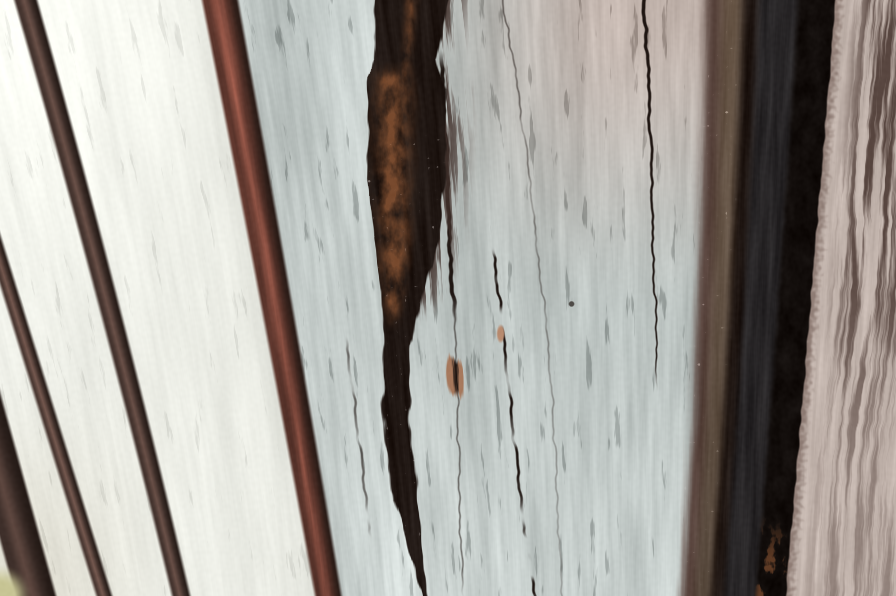
Write a WebGL 1 fragment shader that draws this texture.

```glsl
precision highp float;
// Weathered painted boards: pale planks, slanting grooves, a rotten cavity,
// fine cracks, and a dark post with a gap on the right. Edges are curves x(d),
// d being depth below the top; gradient noise adds the grain.
uniform vec2 u_resolution;

const vec3 PALE = vec3(0.93, 0.935, 0.905);
const vec3 PAINT = vec3(0.735, 0.765, 0.755);
const vec3 PINK = vec3(0.76, 0.705, 0.675);
const vec3 RED_WOOD = vec3(0.50, 0.29, 0.24);
const vec3 BROWN = vec3(0.37, 0.28, 0.25);
const vec3 RUST = vec3(0.47, 0.29, 0.18);
const vec3 DARK = vec3(0.12, 0.085, 0.07);
const vec3 POST = vec3(0.155, 0.145, 0.15);
const float GRAIN = 0.065;
const float WOBBLE = 0.005;

vec2 gradientAt(vec2 cell) {
  float h = 6.2832 * fract(sin(dot(cell, vec2(127.1, 311.7))) * 4375.5);
  return vec2(cos(h), sin(h));
}

float noise(vec2 p) {
  vec2 i = floor(p), f = fract(p), e = vec2(0.0, 1.0);
  vec2 u = f * f * (3.0 - 2.0 * f);
  float low = mix(dot(gradientAt(i), f), dot(gradientAt(i + e.yx), f - e.yx), u.x);
  float high = mix(dot(gradientAt(i + e), f - e), dot(gradientAt(i + 1.0), f - 1.0), u.x);
  return mix(low, high, u.y);
}

float fbm(vec2 p) {
  float sum = 0.0, amp = 1.0;
  for (int i = 0; i < 4; i++) {
    sum += amp * noise(p);
    p = p * 2.03 + 7.3;
    amp *= 0.5;
  }
  return sum;
}

float ramp(float a, float b, float v) { return clamp((v - a) / (b - a), 0.0, 1.0); }
float fall(float a, float b, float v) { return 1.0 - smoothstep(a, b, v); }
float band(float x, float w, float soft) { return fall(w - soft, w + soft, abs(x)); }
float span(float a, float b, float d) {
  return smoothstep(a - 0.02, a + 0.02, d) * fall(b - 0.03, b + 0.03, d);
}

// Rounded groove: lit left flank, dark right flank
vec3 groove(vec3 col, float x, float w, vec3 wood) {
  vec3 c = wood * (0.72 + 0.4 * band(x / w + 0.15, 0.25, 0.35));
  c = mix(c, DARK, 0.8 * smoothstep(0.15, 0.9, x / w));
  return mix(col, c, band(x, w, 0.004));
}

vec3 crack(vec3 col, float x, float w, float strength) {
  return mix(col, DARK, strength * band(x, w, max(1.0 / u_resolution.y, 0.0012)));
}

void main() {
  vec2 p = gl_FragCoord.xy / u_resolution.y;
  float x = p.x, d = 1.0 - p.y, dd = d * d;
  float fan = x - mix(0.27, -0.1, x / 1.5) * d;
  float fine = fbm(vec2(fan * 75.0, d * 5.0));
  float broad = fbm(vec2(fan * 14.0, d * 2.5));
  float rot = fbm(p * vec2(42.0, 24.0));
  float speck = noise(p * 130.0);
  float glint = 0.3 * smoothstep(0.45, 0.65, speck);

  // Painted planks
  float redX = 0.369 + 0.19 * d - 0.008 * dd;
  float onPanel = smoothstep(-0.01, 0.01, x - redX);
  vec3 left = PALE + 0.07 * fall(0.0, 0.5, length(vec2(x, d * 0.7)));
  left = mix(left, vec3(0.86, 0.84, 0.78), 0.6 * smoothstep(0.6, 1.0, d) * fall(0.0, 0.35, x));
  left -= 0.06 * fall(0.0, 0.08, redX - x);
  vec3 panel = mix(PAINT, PINK, smoothstep(0.65, 1.05, x) * fall(0.0, 0.55, d));
  panel += 0.05 * smoothstep(0.4, 1.0, d) + 0.06 * band(x - 0.57 - 0.1 * d, 0.04, 0.06);
  vec3 col = mix(left, panel, onPanel);
  float flecks = smoothstep(0.35, 0.6, fbm(vec2(fan * 55.0, d * 9.0) + 31.0));
  col += (fine * GRAIN + broad * 0.08 - flecks * 0.16) * mix(0.45, 1.0, onPanel);

  // Left grooves
  col = groove(col, x - 0.043 - 0.285 * d + 0.024 * dd, 0.019 - 0.004 * d, BROWN);
  col = groove(col, x + 0.135 - 0.31 * d, 0.013, BROWN * 1.1);
  col = groove(col, x + 0.215 - 0.275 * d, 0.034, BROWN * 0.9);
  col = mix(col, vec3(0.78, 0.77, 0.58), fall(0.02, 0.055, length(p)));
  col = groove(col, x - redX, 0.03 - 0.008 * d, RED_WOOD * (1.05 - 0.15 * d + 0.2 * fine));

  // Cracks
  float cx = x - WOBBLE * (noise(vec2(d * 22.0, 3.3)) + 0.6 * noise(vec2(d * 70.0, 9.3)));
  float gaps = smoothstep(-0.25, 0.15, noise(vec2(d * 26.0, 17.4)));
  float e = d - 0.41;
  float mainX = cx - 0.732 - 0.07 * d + 0.027 * dd;
  col = crack(col, mainX, 0.0033, span(0.1, 0.52, d));
  col = crack(col, mainX, 0.0013, 0.55 * span(0.5, 0.98, d));
  col = crack(col, cx - 0.843 - 0.175 * d + 0.077 * dd, 0.0014, 0.25 + 0.3 * gaps * p.y);
  col = crack(col, cx - 1.08 - 0.055 * d + 0.034 * dd, 0.003 - 0.003 * d, span(-0.1, 0.63, d));
  col = crack(col, cx - 0.829 - 0.09 * e - 0.04 * e * e, 0.0022, gaps * span(0.41, 1.1, d));
  col = crack(col, cx - 0.506 - 0.13 * d, 0.002, 0.6 * gaps * span(0.58, 0.89, d));

  // Worn spots
  float knot = length(vec2(x - 0.7 - 0.1 * d, (d - 0.631) * 0.42)) + 0.008 * fine;
  col = mix(col, mix(RUST + 0.18, DARK, smoothstep(0.0, 0.5, fine)), fall(0.012, 0.017, knot));
  col = mix(col, RUST + 0.25, fall(0.004, 0.008, length(vec2(x - 0.84, (d - 0.56) * 0.45))));
  col = mix(col, DARK, 0.7 * fall(0.003, 0.006, length(vec2(x - 0.959, d - 0.51))));

  // Rotten cavity with a streaked right fringe
  float lo = 0.631 - 0.014 * ramp(0.1, 0.13, d) + 0.026 * ramp(0.3, 0.56, d)
    + 0.02 * ramp(0.7, 0.86, d) + 0.045 * ramp(0.84, 1.0, d);
  float hi = 0.752 - 0.02 * ramp(0.0, 0.1, d) + 0.017 * ramp(0.1, 0.15, d)
    - 0.012 * ramp(0.25, 0.4, d) - 0.05 * ramp(0.4, 0.58, d) + 0.029 * ramp(0.69, 1.0, d);
  float fringe = fall(0.0, 0.06, x - hi) * step(lo, x) * span(-0.1, 0.52, d);
  col = mix(col, BROWN * 0.7, 0.85 * fringe * smoothstep(0.05, 0.4, fine + 0.25 * fringe));
  float ragged = 0.006 * noise(p * 29.0) + 0.004 * fine;
  float cavity = smoothstep(-0.002, 0.002, min(x - lo, hi - x) + ragged);
  float across = (x - lo) / (hi - lo);
  float rust = band(across - 0.32, 0.2, 0.18) * span(0.12, 0.53, d)
    + 0.8 * band(across - 0.5, 0.06, 0.1) * fall(0.1, 0.15, d);
  vec3 inner = mix(DARK + 0.06 * fine, RUST, clamp(rust * (0.65 + rot), 0.0, 1.0));
  col = mix(col, inner + glint * span(0.2, 0.9, d), cavity);

  // Dark post and black gap
  float start = 1.182 - 0.01 * d - 0.03 * dd;
  float r = x - 1.402 + 0.08 * d + 0.004 * dd - 0.003 * noise(vec2(d * 50.0, 1.3));
  float s = (x - start) / (x - r - start);
  vec3 post = mix(BROWN * 0.9, vec3(0.42, 0.35, 0.29) * (1.0 - 0.2 * d), smoothstep(0.06, 0.2, s));
  post = mix(post, DARK, smoothstep(0.23, 0.35, s));
  post = mix(post, POST, smoothstep(0.36, 0.46, s)) + 0.07 * fine;
  float gap = smoothstep(0.68, 0.75, s);
  post = mix(post, DARK * 0.55 + 0.04 * rot, gap);
  post = mix(post, RUST * 0.8, smoothstep(0.1, 0.4, rot) * smoothstep(0.85, 0.95, d) * gap);
  post += glint * band(s - 0.12, 0.12, 0.1);
  col = mix(col, post, smoothstep(-0.07, 0.08, s + 0.04 * fine));

  // Right board with weathered grain
  float streak = fbm(vec2(r * 65.0 + 0.8 * noise(vec2(d * 4.0, r * 5.0)), d * 3.5) + 50.0);
  float worn = smoothstep(0.015, 0.07, r) * (0.9 - 0.5 * smoothstep(0.35, 0.9, d));
  vec3 board = mix(PINK + 0.08 * fine, BROWN * 0.8, worn * smoothstep(-0.2, 0.35, streak));
  board = mix(board, BROWN, 0.5 * fall(0.0, 0.018, r + 0.01 * speck));
  col = mix(col, board, smoothstep(-0.002, 0.002, r));

  gl_FragColor = vec4(clamp(col + 0.015 * speck, 0.0, 1.0), 1.0);
}
```
